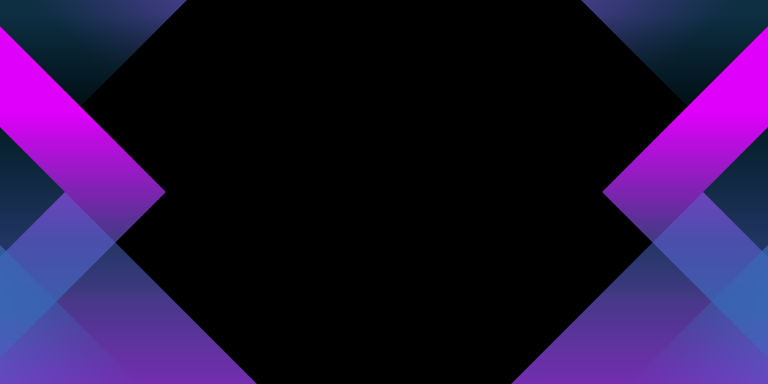
This background is drawn by a WebGL 2 fragment shader. Its source:

```glsl
#version 300 es
precision highp float;
// Mirrored neon chevrons at both sides of a black field.
// Each side is cut by diagonal half planes, filled with linear gradients
// and layered from back to front. Lengths are in canvas heights.

uniform vec2 u_resolution;
out vec4 outColor;

// Diagonal edges: "fall" lines run down and inward, "rise" lines up and inward.
const float CHEVRON_OUTER = 0.068;
const float CHEVRON_INNER = 0.331;
const float CORNER_EDGE = 0.638;
const float TOP_EDGE = 0.487;
const float ARM_TOP = 0.669;
const float ARM_BOTTOM = 0.932;
const float GLOW_REACH = 0.36;
const float GLOW_STRENGTH = 0.75;

const vec3 DEEP_TEAL = vec3(0.0, 0.06, 0.08);
const vec3 TEAL = vec3(0.055, 0.18, 0.26);
const vec3 INDIGO = vec3(0.25, 0.23, 0.51);
const vec3 NAVY = vec3(0.13, 0.21, 0.39);
const vec3 MAGENTA = vec3(0.87, 0.0, 0.98);
const vec3 PURPLE = vec3(0.45, 0.18, 0.69);
const vec3 VIOLET = vec3(0.43, 0.26, 0.74);
const vec3 PERIWINKLE = vec3(0.29, 0.31, 0.67);
const vec3 STEEL_BLUE = vec3(0.24, 0.36, 0.67);
const vec3 GLOW_BLUE = vec3(0.22, 0.41, 0.71);
const vec3 GLOW_VIOLET = vec3(0.39, 0.31, 0.78);

// Smooth coverage of the half plane where a diagonal coordinate passes an edge.
float above(float coord, float edge) {
    float pixel = 1.0 / u_resolution.y;
    return clamp((coord - edge) * inversesqrt(2.0) / pixel + 0.5, 0.0, 1.0);
}

float below(float coord, float edge) {
    return 1.0 - above(coord, edge);
}

// Linear position between two stops.
float ramp(float start, float end, float t) {
    return clamp((t - start) / (end - start), 0.0, 1.0);
}

void main() {
    vec2 p = gl_FragCoord.xy / u_resolution.y;
    float side = min(p.x, u_resolution.x / u_resolution.y - p.x);
    float depth = 1.0 - p.y;
    float rise = side + depth;
    float fall = depth - side;

    // Top triangle, brightening toward its inner corner
    float slope = side - depth;
    vec3 topColor = mix(TEAL, INDIGO, ramp(0.08, 0.46, slope));
    topColor = mix(topColor, DEEP_TEAL, ramp(0.04, 0.28, depth));
    vec3 color = topColor * below(rise, TOP_EDGE);

    // Chevron
    vec3 chevron = mix(MAGENTA, INDIGO, ramp(0.295, 0.63, depth));
    color = mix(color, vec3(0.0), above(fall, CHEVRON_OUTER));
    color = mix(color, chevron, above(fall, CHEVRON_OUTER) * below(rise, ARM_BOTTOM));

    // Lower wedge, its translucent arm and the dark notch
    float wedge = above(fall, CHEVRON_INNER);
    vec3 lower = mix(NAVY, INDIGO, ramp(0.62, 0.78, depth));
    lower = mix(lower, PURPLE, ramp(0.74, 1.0, depth));
    vec3 arm = mix(VIOLET, PERIWINKLE, ramp(0.5, 0.63, depth));
    arm = mix(arm, STEEL_BLUE, ramp(0.63, 0.78, depth));
    vec3 notch = mix(vec3(0.02, 0.12, 0.16), NAVY, ramp(0.34, 0.64, depth));
    vec3 inside = mix(lower, arm, below(rise, ARM_BOTTOM));
    inside = mix(inside, notch, below(rise, ARM_TOP));

    // Blue corner glow, fading inward
    vec3 glow = mix(GLOW_BLUE, GLOW_VIOLET, ramp(0.8, 1.0, depth));
    float fade = GLOW_STRENGTH * (1.0 - ramp(0.0, GLOW_REACH, side));
    inside = mix(inside, glow, above(fall, CORNER_EDGE) * fade);

    outColor = vec4(mix(color, inside, wedge), 1.0);
}
```
